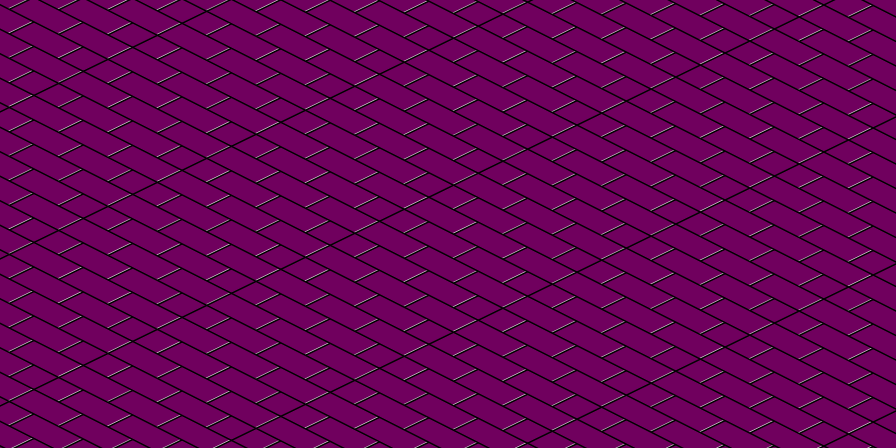
Write a Shadertoy shader that draws this pattern.

```glsl
// Purple paving in isometric running bond, with pale-edged joints and long seams.
#define ROW_HEIGHT 0.0547     // vertical spacing of rows, in canvas heights
#define ROW_SLOPE 0.506       // fall of the row lines
#define JOINT_SLOPE 0.4868    // rise of the joints and seams
#define ROW_OFFSET 0.1536
#define JOINT_OFFSET 0.9063
#define SEAM_EVERY 6.0        // joint lines from one seam to the next
#define GROUT_WIDTH 0.0037
#define EDGE_WIDTH 0.0018
#define EDGE_VARIATION 0.2
#define BRICK_COLOR vec3(0.44, 0.0, 0.37)
#define GROUT_COLOR vec3(0.012, 0.005, 0.01)
#define EDGE_COLOR vec3(0.74, 0.71, 0.73)

float hash(vec2 cell) {
    return fract(sin(dot(cell, vec2(127.1, 311.7))) * 4375.85);
}

// Share of a pixel covered by a band centred on distance zero
float bandCoverage(float d, float width, float pixel) {
    float h = 0.5 * width;
    return (clamp(d + 0.5 * pixel, -h, h) - clamp(d - 0.5 * pixel, -h, h)) / pixel;
}

void mainImage(out vec4 fragColor, in vec2 fragCoord) {
    float pixel = 1.0 / iResolution.y;
    vec2 p = fragCoord * pixel;
    float depth = 1.0 - p.y;

    // Skewed lattice: falling rows crossed by rising joint lines
    float row = (depth - ROW_SLOPE * p.x + ROW_OFFSET) / ROW_HEIGHT;
    float joint = (depth + JOINT_SLOPE * p.x - JOINT_OFFSET) / ROW_HEIGHT;
    float rowId = floor(row);
    float jointId = floor(joint + 0.5);

    // Vertical distances to the nearest lines
    float rowDist = (row - floor(row + 0.5)) * ROW_HEIGHT;
    float jointDist = (joint - jointId) * ROW_HEIGHT;

    // Joints alternate between rows; seams cross every row
    float isJoint = 1.0 - mod(rowId + jointId, 2.0);
    float isSeam = 1.0 - step(0.5, mod(jointId, SEAM_EVERY));

    float grout = bandCoverage(jointDist, GROUT_WIDTH, pixel) * max(isJoint, isSeam);
    float edgeDist = jointDist + 0.5 * (GROUT_WIDTH + EDGE_WIDTH);
    float edge = bandCoverage(edgeDist, EDGE_WIDTH, pixel) * isJoint;
    float wear = 1.0 + EDGE_VARIATION * (hash(vec2(rowId, jointId)) - 0.5);

    // Joints and pale edges first, row lines over their ends
    vec3 color = BRICK_COLOR * (1.0 - grout - edge);
    color += GROUT_COLOR * grout + EDGE_COLOR * wear * edge;
    color = mix(color, GROUT_COLOR, bandCoverage(rowDist, GROUT_WIDTH, pixel));
    fragColor = vec4(color, 1.0);
}
```
